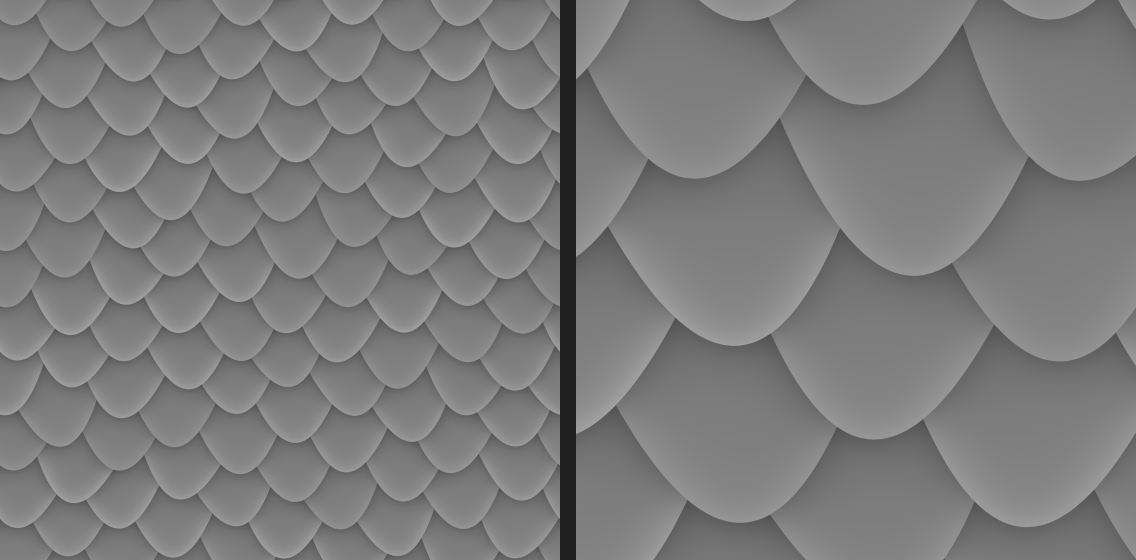
Left, the full canvas; right, a detail of the centre.
Reproduce this pattern procedurally as a Shadertoy shader.

```glsl
// Overlapping grey scales in staggered rows, each slightly shifted and tilted
#define COLUMNS 5.0          // scales across
#define ROWS 20.0            // staggered rows down
#define ORIGIN vec2(0.1, 0.03)
#define CURVE 3.0            // steepness of the parabolic outline
#define JITTER vec2(0.085, 0.025)
#define TILT 0.12            // largest turn, radians
#define BASE_GREY 0.5
#define RIM_LIGHT 0.105
#define RIM_WIDTH 0.075
#define SHADOW 0.21
#define SHADOW_WIDTH 0.06

// Three random values in 0..1 per scale
vec3 hash3(vec2 id) {
    vec3 p = fract(id.xyx * vec3(0.1031, 0.1030, 0.0973) + 0.317);
    p += dot(p, p.yxz + 33.33);
    return fract((p.xxy + p.yzz) * p.zyx);
}

// Approximate distance to the outline, positive inside; the tip is at the origin
float scaleDistance(vec2 p) {
    float slope = 2.0 * CURVE * p.x;
    return (p.y - CURVE * p.x * p.x) / sqrt(1.0 + slope * slope);
}

// Turn about a pivot above the tip
vec2 tilt(vec2 p, float angle) {
    vec2 pivot = vec2(0.0, 0.3);
    float c = cos(angle), s = sin(angle);
    return mat2(c, s, -s, c) * (p - pivot) + pivot;
}

void mainImage(out vec4 fragColor, in vec2 fragCoord) {
    vec2 p = fragCoord / iResolution.xy * COLUMNS;
    float pixel = COLUMNS / iResolution.y;
    float rowStep = COLUMNS / ROWS;
    float nearRow = floor((p.y - ORIGIN.y) / rowStep);

    float grey = 0.0, visible = 1.0, light = 1.0;

    // Upper rows lie on top, so composite from the top down
    for (int i = 0; i < 7; i++) {
        float row = nearRow + 2.0 - float(i);
        float stagger = ORIGIN.x + 0.5 * (1.0 - mod(row, 2.0));
        float firstColumn = floor(p.x - stagger);
        float rowLight = 1.0;

        for (int j = 0; j < 2; j++) {
            float column = firstColumn + float(j);
            vec2 id = mod(vec2(column, row), vec2(COLUMNS, ROWS));
            vec3 shift = 2.0 * hash3(id) - 1.0;
            float tone = hash3(id + 41.0).x;

            vec2 tip = vec2(column + stagger, ORIGIN.y + row * rowStep);
            vec2 q = tilt(p - tip - JITTER * shift.xy, TILT * shift.z);
            float d = scaleDistance(q);

            // Surface brightens towards its own rim
            float rim = RIM_LIGHT * mix(0.65, 1.35, tone);
            float surface = BASE_GREY + rim * exp(-max(d, 0.0) / RIM_WIDTH);
            float cover = smoothstep(-0.7 * pixel, 0.7 * pixel, d);
            grey += visible * cover * surface * light;
            visible *= 1.0 - cover;

            // Soft shadow cast on the rows beneath
            rowLight *= 1.0 - SHADOW * exp(min(d, 0.0) / SHADOW_WIDTH);
        }
        light *= rowLight;
    }

    grey += visible * BASE_GREY * light;
    fragColor = vec4(vec3(grey), 1.0);
}
```
